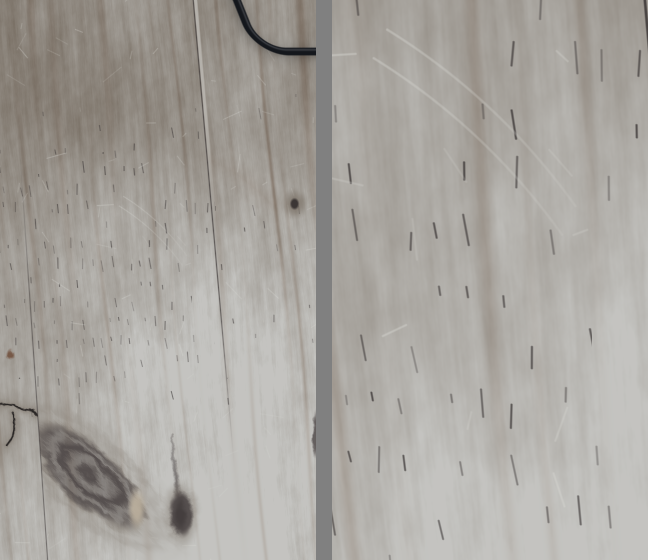
Left, the full canvas; right, a detail of the centre.
Reproduce this texture procedurally as a WebGL 2 fragment shader.

```glsl
#version 300 es
precision highp float;
uniform vec2 u_resolution;
out vec4 outColor;

#define PALE vec3(0.755, 0.752, 0.738)
#define TAN vec3(0.450, 0.410, 0.365)
#define KNOT vec3(0.300, 0.275, 0.275)
#define INK vec3(0.200, 0.180, 0.180)
#define CABLE vec3(0.080, 0.090, 0.110)
#define LEAN 0.088
#define STREAKS 15
#define STREAK_DEPTH 0.62
#define FIBRE_DEPTH 0.11
#define MOTTLE_DEPTH 0.16
#define TICK_SHARE 0.42
#define SCRATCH_SHARE 0.40

float hash(vec2 p) {
  vec3 q = fract(p.xyx * vec3(0.1031, 0.1030, 0.0973));
  q += dot(q, q.yzx + 33.33);
  return fract((q.x + q.y) * q.z);
}

mat2 turn(float a) {
  return mat2(cos(a), -sin(a), sin(a), cos(a));
}

// Layered, warped sines, roughly -1 to 1
float waves(vec2 p) {
  float sum = 0.0, amp = 0.6;
  for (int i = 0; i < 5; i++) {
    p = turn(0.65) * p * 1.8 + 1.7;
    sum += amp * sin(p.x + sin(p.y * 1.3)) * sin(p.y + 0.8 * sin(p.x));
    amp *= 0.65;
  }
  return sum;
}

float line(float d, float halfWidth) {
  float px = 1.0 / u_resolution.y;
  return 1.0 - smoothstep(halfWidth - px, halfWidth + px, d);
}

// Distance to a bowed stroke, with the position along it in y
vec2 stroke(vec2 p, vec2 a, vec2 b, float bow) {
  vec2 d = b - a;
  float t = clamp(dot(p - a, d) / dot(d, d), 0.0, 1.0);
  vec2 side = vec2(-d.y, d.x) * bow * 4.0 * t * (1.0 - t);
  return vec2(length(p - a - d * t - side), t);
}

// One short mark in some of the cells of a grid
float flecks(vec2 p, vec2 cell, float spread, float share, float seed) {
  vec2 id = floor(p / cell) + seed;
  vec2 jitter = vec2(hash(id + 3.1), hash(id + 7.7)) - 0.5;
  vec2 q = turn(spread * (hash(id + 5.3) - 0.5)) * ((fract(p / cell) - 0.5 - 0.4 * jitter) * cell);
  float reach = cell.y * mix(0.05, 0.28, hash(id + 9.2));
  float d = length(vec2(q.x, q.y - clamp(q.y, -reach, reach)));
  return step(hash(id), share) * line(d, 0.0006) * mix(0.4, 1.0, hash(id + 1.9));
}

float blob(vec2 p, vec2 centre, vec2 radius, float soft) {
  return 1.0 - smoothstep(1.0 - soft, 1.0 + soft, length((p - centre) / radius));
}

void main() {
  vec2 p = gl_FragCoord.xy / u_resolution.y;
  float drop = 1.0 - p.y;
  float seam = p.x - 0.345 - LEAN * drop;
  float leftSeam = p.x - 0.017 - 0.068 * drop;
  float mottle = waves(p * vec2(7.0, 4.0));
  float grain = p.x - LEAN * drop + 0.004 * sin(p.y * 9.0 + p.x * 14.0);

  // Light falling off toward the top and left
  float tone = mix(0.98, 0.40, smoothstep(0.1, 1.05, p.y));
  tone += 0.30 * (smoothstep(-0.05, 0.32, p.x) - 0.75);
  tone += MOTTLE_DEPTH * mottle - 0.16 * blob(p, vec2(0.25, 0.79), vec2(0.11, 0.08), 0.8);
  tone += FIBRE_DEPTH * waves(vec2(grain * 90.0, p.y * 7.0));
  tone += 0.05 * waves(p * vec2(75.0, 45.0));
  vec3 col = mix(TAN, PALE, clamp(tone, -0.1, 1.04));

  // Reddish growth streaks
  float streak = 0.0;
  for (int i = 0; i < STREAKS; i++) {
    float k = float(i);
    float at = -0.09 + 0.65 * (k + 0.7 * hash(vec2(k, 4.0))) / float(STREAKS);
    float width = mix(0.003, 0.008, hash(vec2(k, 8.0)));
    float d = (grain - at) / width;
    float fade = 0.55 + 0.45 * sin(p.y * 6.0 + k * 2.4);
    streak += exp(-d * d) * fade * mix(0.4, 1.0, hash(vec2(k, 2.0)));
  }
  streak *= mix(0.55, 1.0, smoothstep(0.1, 0.8, p.y));
  vec2 stain = stroke(p, vec2(0.375, 0.715), vec2(0.485, 0.635), 0.05);
  streak += 0.6 * exp(-stain.x / 0.016) * (0.7 + 0.5 * mottle);
  col = mix(col, col * vec3(0.77, 0.69, 0.63), clamp(streak * STREAK_DEPTH, 0.0, 1.0));

  // Pores and pale scuffs
  float worn = smoothstep(0.2, 0.42, p.y) * (1.0 - smoothstep(0.6, 0.85, p.y));
  worn *= 1.0 - 0.75 * smoothstep(0.3, 0.42, p.x);
  float tick = flecks(vec2(grain, p.y), vec2(0.017, 0.034), 0.3, TICK_SHARE * worn, 11.0);
  col = mix(col, INK, 0.75 * tick);
  float scuff = flecks(p, vec2(0.075), 5.0, SCRATCH_SHARE, 31.0);
  scuff += flecks(p + 0.03, vec2(0.048), 3.0, 0.5 * SCRATCH_SHARE, 53.0);
  for (int i = 0; i < 2; i++) {
    vec2 shift = float(i) * vec2(0.008, 0.017);
    vec2 s = stroke(p, vec2(0.213, 0.632) + shift, vec2(0.325, 0.527) + shift, 0.05);
    scuff += 0.9 * line(s.x, 0.0007) * (1.0 - 0.6 * s.y);
  }
  col = mix(col, vec3(0.84, 0.84, 0.82), clamp(0.45 * scuff, 0.0, 0.6));

  // Large slanted knot, cut off by the left joint
  vec2 q = turn(-0.75) * (p - vec2(0.160, 0.150));
  q += 0.007 * waves(q * vec2(20.0, 45.0));
  float ring = length(q / vec2(0.125, 0.050));
  float bands = 0.5 + 0.5 * sin(ring * 15.0 + 1.6 * waves(q * vec2(12.0, 60.0)));
  float right = smoothstep(-0.001, 0.001, leftSeam);
  float body = 1.0 - smoothstep(0.75, 1.1, ring);
  float halo = 1.0 - smoothstep(0.8, 1.9, ring);
  col = mix(col, TAN, 0.45 * halo * right * (0.5 + 0.5 * bands));
  col = mix(col, KNOT, body * right * (0.40 + 0.48 * bands));
  col = mix(col, vec3(0.76, 0.71, 0.63), 0.8 * blob(p, vec2(0.244, 0.092), vec2(0.012, 0.028), 0.6));

  // Teardrop knot with its tail, then small knots
  vec2 w = p + 0.003 * waves(p * 45.0);
  vec2 tail = stroke(w, vec2(0.322, 0.10), vec2(0.309, 0.225), 0.03);
  col = mix(col, KNOT, 0.75 * (1.0 - smoothstep(0.0, 0.010 - 0.007 * tail.y, tail.x)) * (1.0 - 0.6 * tail.y));
  col = mix(col, TAN, 0.45 * blob(w, vec2(0.324, 0.082), vec2(0.027, 0.050), 0.4));
  col = mix(col, KNOT, 0.9 * blob(w, vec2(0.324, 0.082), vec2(0.020, 0.037), 0.25));
  col = mix(col, INK, 0.5 * blob(w, vec2(0.321, 0.078), vec2(0.010, 0.022), 0.6));
  col = mix(col, TAN, 0.6 * blob(p, vec2(0.526, 0.636), vec2(0.017, 0.020), 0.6));
  col = mix(col, INK, 0.9 * blob(p, vec2(0.526, 0.636), vec2(0.007, 0.009), 0.35));
  col = mix(col, vec3(0.42, 0.28, 0.20), 0.8 * blob(w, vec2(0.019, 0.367), vec2(0.006, 0.008), 0.5));
  col = mix(col, KNOT, 0.8 * blob(w, vec2(0.565, 0.225), vec2(0.007, 0.035), 0.4));

  // Ragged crack at the left edge
  float crack = stroke(w, vec2(-0.01, 0.278), vec2(0.072, 0.257), 0.08).x;
  crack = min(crack, stroke(w, vec2(0.022, 0.262), vec2(0.012, 0.205), 0.15).x);
  col = mix(col, TAN, 0.6 * exp(-crack / 0.012) * (1.0 - right));
  col = mix(col, INK * 0.6, 0.9 * line(crack, 0.0018) * (1.0 - right));

  // Joints between the boards
  float upper = smoothstep(0.55, 0.85, p.y);
  col = mix(col, vec3(0.76, 0.75, 0.73), 0.75 * upper * line(abs(seam - 0.004), 0.003));
  col = mix(col, INK, 0.8 * smoothstep(0.15, 0.5, p.y) * line(abs(seam), 0.0008));
  col = mix(col, INK, 0.65 * (1.0 - smoothstep(0.35, 0.8, p.y)) * line(abs(leftSeam), 0.0007));

  // Rounded cable bend with a soft shadow and sheen
  vec2 bend = 0.05 - vec2(0.92 * (p.x - 0.423 - 0.4 * drop), p.y - 0.908);
  float cable = length(max(bend, 0.0)) + min(max(bend.x, bend.y), 0.0) - 0.05;
  col *= 1.0 - 0.3 * exp(-abs(cable - 0.004) / 0.010);
  vec3 rubber = CABLE + 0.13 * exp(-pow((cable + 0.003) / 0.002, 2.0));
  col = mix(col, rubber, line(abs(cable), 0.0068));

  outColor = vec4(col, 1.0);
}
```
